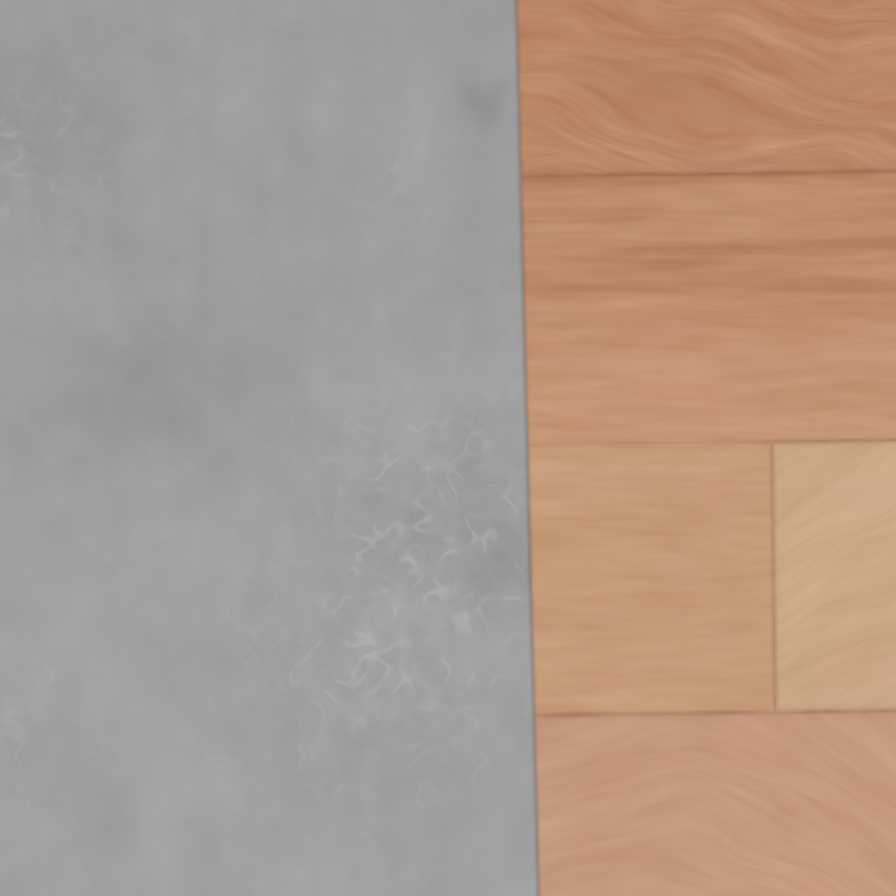
A Shadertoy shader for this texture:

```glsl
// Draws a mottled grey concrete slab beside a floor of warm horizontal wood planks.

const vec3 CONCRETE = vec3(0.628, 0.624, 0.620);
const vec3 WOOD_TOP = vec3(0.730, 0.530, 0.400);
const vec3 WOOD_UPPER = vec3(0.750, 0.562, 0.432);
const vec3 WOOD_LOWER = vec3(0.775, 0.608, 0.472);
const vec3 WOOD_PALE = vec3(0.792, 0.658, 0.525);
const vec3 WOOD_BOTTOM = vec3(0.774, 0.602, 0.490);
const vec3 GRAIN_TINT = vec3(0.80, 1.0, 1.08);  // darkening per channel
const float EDGE_BASE = 0.602;    // slab border at the bottom
const float EDGE_LEAN = 0.025;    // leftward drift towards the top
const float ROW_BASE = 0.2045;    // lowest seam
const float ROW_HEIGHT = 0.3010;
const float ROW_TILT = 0.014;
const float JOINT_X = 0.864;      // upright joint between two planks
const float SOFTNESS = 0.0022;

// Stains on the slab: centre, radius, brightness change
const int STAIN_COUNT = 9;
const vec4 STAINS[STAIN_COUNT] = vec4[](
    vec4(0.15, 0.57, 0.075, -0.035), vec4(0.28, 0.61, 0.055, -0.028),
    vec4(0.04, 0.87, 0.070, -0.025), vec4(0.545, 0.885, 0.025, -0.040),
    vec4(0.55, 0.37, 0.055, -0.040), vec4(0.45, 0.52, 0.080, 0.022),
    vec4(0.11, 0.11, 0.040, -0.025), vec4(0.45, 0.80, 0.045, 0.018),
    vec4(0.12, 0.36, 0.120, 0.014));

vec2 hashGradient(vec2 cell) {
    vec3 p = fract(cell.xyx * vec3(0.1031, 0.1030, 0.0973));
    p += dot(p, p.yzx + 33.33);
    return fract((p.xx + p.yz) * p.zy) * 2.0 - 1.0;
}

float gradientNoise(vec2 p) {
    vec2 i = floor(p), f = fract(p);
    vec2 u = f * f * f * (f * (f * 6.0 - 15.0) + 10.0);
    float a = dot(hashGradient(i), f);
    float b = dot(hashGradient(i + vec2(1, 0)), f - vec2(1, 0));
    float c = dot(hashGradient(i + vec2(0, 1)), f - vec2(0, 1));
    float d = dot(hashGradient(i + 1.0), f - 1.0);
    return mix(mix(a, b, u.x), mix(c, d, u.x), u.y);
}

float fbm(vec2 p) {
    float sum = 0.0, amplitude = 0.5;
    for (int i = 0; i < 4; i++) {
        sum += amplitude * gradientNoise(p);
        p = mat2(1.6, 1.2, -1.2, 1.6) * p + 7.3;
        amplitude *= 0.5;
    }
    return sum;
}

// Noise drawn out along x, with every octave kept level
float grain(vec2 p) {
    return 0.55 * gradientNoise(p) + 0.30 * gradientNoise(p * vec2(1.7, 2.1) + 5.2)
        + 0.15 * gradientNoise(p * vec2(3.1, 4.3) + 9.7);
}

float blob(vec2 p, vec2 centre, float radius) {
    vec2 d = (p - centre) / radius;
    return exp(-dot(d, d));
}

float lineMask(float offset, float width) {
    return exp(-offset * offset / (width * width));
}

vec3 concrete(vec2 p) {
    vec2 warp = 0.08 * vec2(fbm(p * 9.0), fbm(p * 9.0 + 31.0));
    float tone = 0.050 * fbm(p * 5.0 + 3.0) + 0.040 * fbm(p * 20.0);
    tone += 0.010 * gradientNoise(p * vec2(35.0, 5.0));
    for (int i = 0; i < STAIN_COUNT; i++)
        tone += STAINS[i].w * blob(p + warp, STAINS[i].xy, STAINS[i].z);

    // Broken, pale worn flecks
    float worn = blob(p, vec2(0.49, 0.42), 0.12) + 0.7 * blob(p, vec2(0.43, 0.25), 0.13)
        + 0.7 * blob(p, vec2(0.02, 0.83), 0.08) + 0.4 * blob(p, vec2(0.04, 0.18), 0.06)
        + 0.5 * blob(p, vec2(0.45, 0.80), 0.04) + 0.12;
    float vein = 1.0 - smoothstep(0.0, 0.14, abs(gradientNoise((p + 0.4 * warp) * 42.0)));
    float broken = smoothstep(-0.12, 0.28, gradientNoise(p * 31.0 + 14.0));
    tone += worn * (0.045 * vein * broken + 0.050 * fbm(p * 55.0) - 0.008);

    tone += 0.018 * (0.5 - p.y);
    vec3 coolTint = vec3(-0.003, 0.0, 0.006) * (1.0 - p.y);
    return CONCRETE + tone + coolTint;
}

vec3 wood(vec2 p, float rowPosition, float joint) {
    float row = floor(rowPosition), v = fract(rowPosition);
    bool top = row > 1.5, upper = row > 0.5 && !top;
    bool bottom = row < -0.5, pale = row == 0.0 && joint > 0.0;
    vec3 base = top ? WOOD_TOP : upper ? WOOD_UPPER : bottom ? WOOD_BOTTOM
        : pale ? WOOD_PALE : WOOD_LOWER;

    // Straight grain, bent into figures on some planks
    vec2 q = p + vec2(row * 3.7, 0.0);
    float bend = gradientNoise(p * vec2(7.0, 11.0) + row);
    if (top) q.y += 0.06 * bend + 0.22 * (p.x - 0.6);
    if (pale) q.y += 0.04 * bend - 0.50 * (p.x - JOINT_X);
    if (bottom) q.y += 0.03 * bend + 1.6 * pow(p.x - 0.74, 2.0);
    float broad = grain(q * vec2(3.5, 24.0));
    float fine = grain(q * vec2(14.0, 85.0) + 11.0);
    float figure = top ? 1.25 : upper ? 0.8 : 0.7;
    float shade = figure * (0.085 * broad + 0.080 * fine);

    // Darker bands in the upper plank, fading into paler wood
    if (upper) {
        float streak = smoothstep(-0.15, 0.35, grain(q * vec2(3.0, 42.0)));
        shade -= 0.065 * streak * smoothstep(0.40, 0.62, v);
        shade += 0.026 * (1.0 - smoothstep(0.1, 0.6, v));
    }
    if (top) shade += 0.020 * (0.3 - v);
    vec3 color = base + shade * GRAIN_TINT;
    color += vec3(0.012, -0.008, 0.012) * fbm(p * vec2(6.0, 14.0) + 19.0);

    // Seams between rows, faint over the lower plank, then the upright joint
    float nearest = floor(rowPosition + 0.5);
    float seamOffset = (rowPosition - nearest) * ROW_HEIGHT;
    float strength = nearest == 1.0 ? mix(0.25, 0.9, smoothstep(-0.04, 0.01, joint)) : 0.85;
    strength *= 0.85 + 0.6 * gradientNoise(vec2(p.x * 18.0, nearest));
    float seam = strength * (0.6 * lineMask(seamOffset, 0.0030) + 0.12 * lineMask(seamOffset, 0.010));
    float upright = row == 0.0 ? 0.42 * lineMask(joint, 0.0032) : 0.0;
    return color * (1.0 - vec3(0.20, 0.29, 0.31) * max(seam, upright));
}

void mainImage(out vec4 fragColor, in vec2 fragCoord) {
    vec2 p = fragCoord / iResolution.xy;
    float edge = p.x - (EDGE_BASE - EDGE_LEAN * p.y);
    float rowPosition = (p.y - ROW_TILT * (p.x - 0.8) - ROW_BASE) / ROW_HEIGHT;
    float joint = p.x - JOINT_X + 0.012 * (p.y - 0.35);
    float blend = smoothstep(-SOFTNESS, SOFTNESS, edge);
    vec3 color = mix(concrete(p), wood(p, rowPosition, joint), blend);
    color *= 1.0 - vec3(0.15, 0.13, 0.10) * lineMask(edge + 0.001, 0.0028);
    fragColor = vec4(clamp(color, 0.0, 1.0), 1.0);
}
```
